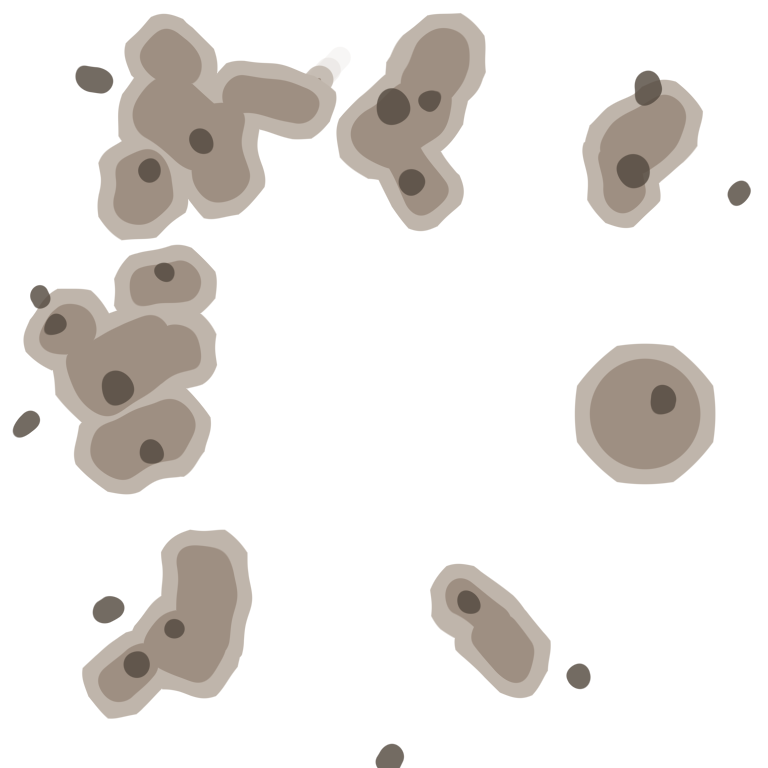
Write a WebGL 1 fragment shader that draws this pattern.

```glsl
precision highp float;
// Clusters of rounded two-tone cells with dark translucent specks around an empty white middle.
uniform vec2 u_resolution;

#define SITES 7
#define MAX_LOBES 5
#define SPECKS 10
#define RING 0.34         // half side of the square path the clusters sit on
#define SPREAD 0.058      // distance between lobes of one cluster
#define RIM 0.0195        // width of the pale rim
#define LONE_RADIUS 0.072 // core of the single large cell
#define WOBBLE 0.0035     // unevenness of the outlines
#define SPECK_ALPHA 0.82

const float TAU = 6.28319;
const vec3 PAPER = vec3(1.0);
const vec3 RIM_COLOR = vec3(0.75, 0.71, 0.67);
const vec3 CORE_COLOR = vec3(0.62, 0.56, 0.51);
const vec3 SPECK_COLOR = vec3(0.33, 0.29, 0.25);

float hash(float n) {
  return fract(sin(n * 127.1 + 3.7) * 437.58);
}

vec2 heading(float angle) {
  return vec2(cos(angle), sin(angle));
}

// Point at a given angle on a square path of the given half side.
vec2 squarePath(float angle, float halfSide) {
  vec2 dir = heading(angle);
  return 0.5 + dir * halfSide / max(abs(dir.x), abs(dir.y));
}

// Offset from p to the nearest point of a segment centred on the origin.
vec2 fromSegment(vec2 p, vec2 axis, float halfLength) {
  return p - axis * clamp(dot(p, axis), -halfLength, halfLength);
}

// Length blended with an octagonal norm, for slightly faceted rims.
float facetedLength(vec2 v) {
  vec2 a = abs(v);
  float octagon = max(max(a.x, a.y), 0.7071 * (a.x + a.y));
  return mix(length(v), octagon, 0.6);
}

float coverage(float dist, float pixel) {
  return 1.0 - smoothstep(-pixel, pixel, dist);
}

// Faint smeared sliver: pale streak, small patch, thin core.
vec3 drawSliver(vec3 color, vec2 p, float pixel) {
  vec2 axis = heading(0.82);
  float streak = length(fromSegment(p, axis, 0.048)) - 0.014;
  float inner = length(fromSegment(p, axis, 0.026)) - 0.016;
  float patchDist = length(fromSegment(p, axis, 0.009)) - 0.018;
  float thin = length(fromSegment(p, axis, 0.008)) - 0.0025;
  color = mix(color, RIM_COLOR, 0.12 * coverage(streak, pixel));
  color = mix(color, RIM_COLOR, 0.18 * coverage(inner, pixel));
  color = mix(color, RIM_COLOR, 0.85 * coverage(patchDist, pixel));
  return mix(color, CORE_COLOR, coverage(thin, pixel));
}

void main() {
  float shortSide = min(u_resolution.x, u_resolution.y);
  float pixel = 0.8 / shortSide;
  vec2 p = gl_FragCoord.xy / shortSide;
  vec2 q = p + WOBBLE * (sin(p.yx * 47.0 + 1.0) + 0.5 * sin(p.yx * 91.0 + p * 30.0));

  float core = 1.0;
  float rim = 1.0;
  float speck = 1.0;

  // Cells: lobes spiral out from each cluster site
  for (int i = 0; i < SITES; i++) {
    float turn = TAU * float(i) / float(SITES);
    float angle = turn - 0.314;
    angle += 0.21 * cos(angle);
    vec2 site = squarePath(angle, RING);
    float lobes = floor(3.5 - 2.0 * cos(turn));
    bool lone = lobes < 1.5;

    for (int k = 0; k < MAX_LOBES; k++) {
      float order = float(k);
      if (order >= lobes) break;
      float seed = float(i) * 7.0 + order;
      vec2 center = site + SPREAD * sqrt(order) * heading(order * 2.4 + angle + 1.0);
      vec2 axis = heading(angle + 2.0 + 2.0 * hash(seed + 0.2));
      float radius = lone ? LONE_RADIUS : mix(0.024, 0.042, hash(seed + 0.4));
      float halfLength = lone ? 0.0 : 0.045 * hash(seed + 0.6);
      if (k == 0 && !lone) radius *= 1.2;

      vec2 v = fromSegment((lone ? p : q) - center, axis, halfLength);
      core = min(core, length(v) - radius);
      rim = min(rim, facetedLength(v) - radius - RIM);

      // Specks inside some of the cells
      if (!lone && hash(seed + 0.8) > 0.45) {
        vec2 spot = center + 0.6 * radius * heading(seed * 2.4);
        speck = min(speck, length(q - spot) - mix(0.011, 0.024, hash(seed + 0.9)));
      }
    }
  }

  // Loose bean-shaped specks towards the border
  for (int j = 0; j < SPECKS; j++) {
    float seed = float(j) + 61.0;
    vec2 spot = squarePath(float(j) * 2.4 + 0.5, mix(0.36, 0.5, hash(seed)));
    vec2 v = fromSegment(q - spot, heading(TAU * hash(seed + 0.3)), 0.007 * hash(seed + 0.5));
    speck = min(speck, length(v) - mix(0.011, 0.02, hash(seed + 0.7)));
  }

  // Layers from back to front
  vec3 color = drawSliver(PAPER, p - vec2(0.41, 0.89), pixel);
  color = mix(color, RIM_COLOR, coverage(rim, pixel));
  color = mix(color, CORE_COLOR, coverage(core, pixel));
  color = mix(color, SPECK_COLOR, SPECK_ALPHA * coverage(speck, pixel));
  gl_FragColor = vec4(color, 1.0);
}
```
